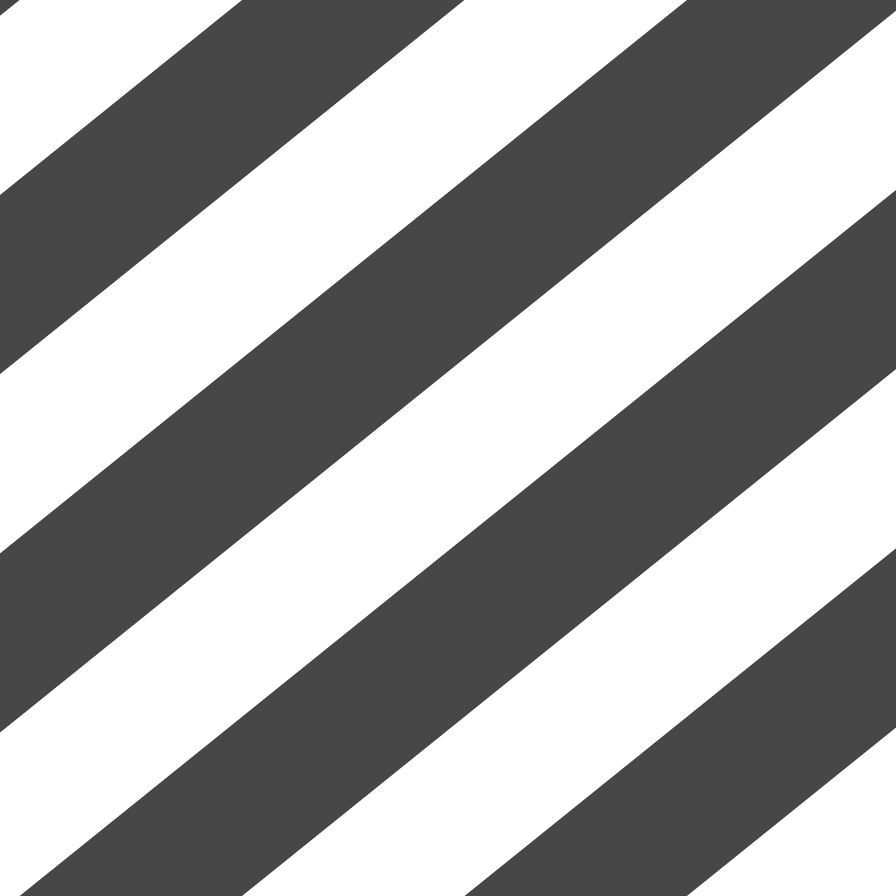
A Shadertoy shader for this pattern:

```glsl
// Broad diagonal stripes, dark grey on white, rising to the right.
// A linear phase across the canvas is folded with fract into a signed
// distance to each band edge, then smoothed over about one pixel.

// Signed distance in periods to the nearest band edge, negative inside a band.
float bandDistance(float phase) {
    return abs(fract(phase) - 0.5) - 0.25;
}

void mainImage(out vec4 fragColor, in vec2 fragCoord) {
    vec2 uv = fragCoord / iResolution.y;

    // Stripe periods per canvas width and height set both slope and spacing.
    vec2 frequency = vec2(2.014, -2.5);
    float dist = bandDistance(dot(uv, frequency) + 0.206);

    // One pixel measured across the stripes, in periods.
    float pixel = length(frequency) / iResolution.y;
    float paper = smoothstep(-0.5 * pixel, 0.5 * pixel, dist);

    fragColor = vec4(mix(vec3(0.28), vec3(1.0), paper), 1.0);
}
```
